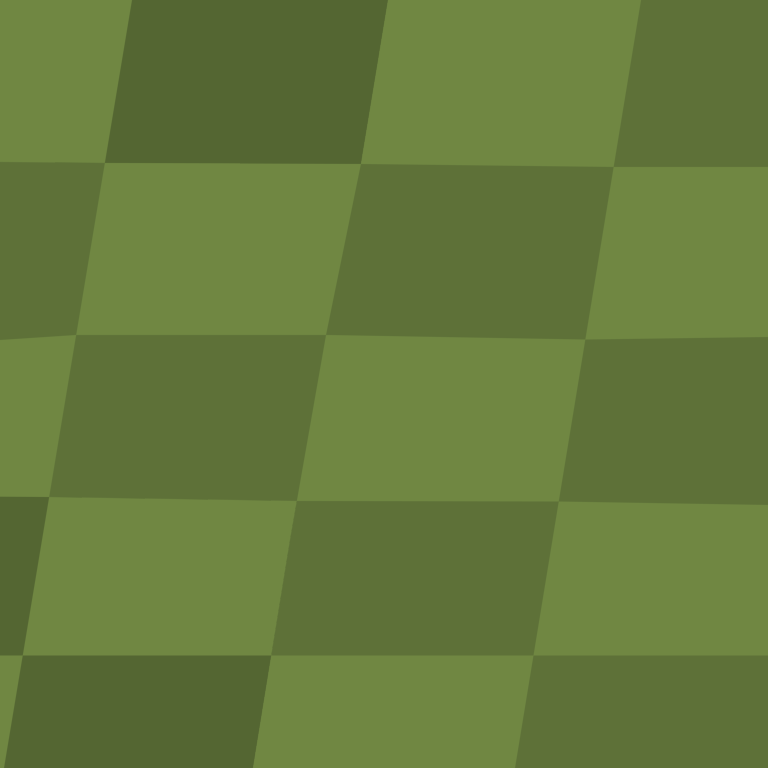
A three.js fragment shader for this pattern:

```glsl
// Leaning two-tone green checkerboard with slightly uneven, hand-cut seams.
varying vec2 vUv;

const vec3 LIGHT_GREEN = vec3(0.438, 0.530, 0.259);
const vec3 DARK_GREEN  = vec3(0.368, 0.443, 0.220);
const vec3 DEEP_GREEN  = vec3(0.330, 0.400, 0.196);

const float EDGE_SOFTNESS = 0.001;

// Upright seams: where each starts on the bottom edge, and how far it leans.
const vec3 COLUMN_FOOT = vec3(0.0052, 0.3294, 0.6706);
const vec3 COLUMN_LEAN = vec3(0.1667, 0.1758, 0.1641);

// Level seams: height of the lowest, step to the next, growth of that step.
const float ROW_START  = 0.1465;
const float ROW_STEP   = 0.1949;
const float ROW_GROWTH = 0.0061;

// Unevenness of the level seams, lowest first, at the left edge,
// at each upright seam, and at the right edge.
const vec4 WOBBLE_LEFT   = vec4(0.0,  0.0060, -0.0034,  0.0030);
const vec4 WOBBLE_FIRST  = vec4(0.0,  0.0054,  0.0031,  0.0017);
const vec4 WOBBLE_SECOND = vec4(0.0,  0.0002,  0.0031,  0.0004);
const vec4 WOBBLE_THIRD  = vec4(0.0, -0.0005, -0.0028, -0.0035);
const vec4 WOBBLE_RIGHT  = vec4(0.0, -0.0050,  0.0005, -0.0035);

float ramp(float a, float b, float t) {
  return clamp((t - a) / (b - a), 0.0, 1.0);
}

vec4 ramp(vec4 a, vec4 b, float t) {
  return clamp((t - a) / (b - a), 0.0, 1.0);
}

// Horizontal positions of the three upright seams at height y.
vec3 columnSeams(float y) {
  float bow = -0.0040 * ramp(0.0, 0.3, y)
            + 0.0063 * ramp(0.564, 0.786, y)
            - 0.0023 * ramp(0.786, 1.0, y);
  return COLUMN_FOOT + COLUMN_LEAN * y + vec3(0.0, bow, 0.0);
}

// Heights of the four level seams at x, bending where they cross the uprights.
vec4 rowSeams(float x) {
  vec4 index = vec4(0.0, 1.0, 2.0, 3.0);
  vec4 height = ROW_START + index * (ROW_STEP + ROW_GROWTH * index);
  vec4 first  = COLUMN_FOOT.x + COLUMN_LEAN.x * height;
  vec4 second = COLUMN_FOOT.y + COLUMN_LEAN.y * height;
  vec4 third  = COLUMN_FOOT.z + COLUMN_LEAN.z * height;

  vec4 wobble = mix(WOBBLE_LEFT, WOBBLE_FIRST, ramp(vec4(0.0), first, x));
  wobble = mix(wobble, WOBBLE_SECOND, ramp(first, second, x));
  wobble = mix(wobble, WOBBLE_THIRD, ramp(second, third, x));
  wobble = mix(wobble, WOBBLE_RIGHT, ramp(third, vec4(1.0), x));
  return height + wobble;
}

void main() {
  vec3 across = vUv.x - columnSeams(vUv.y);
  vec4 up = vUv.y - rowSeams(vUv.x);

  // Cell indices, counted from the lower left.
  float column = dot(step(0.0, across), vec3(1.0));
  float row = dot(step(0.0, up), vec4(1.0));

  // Each seam crossed flips the tone.
  vec3 c = 2.0 * smoothstep(-EDGE_SOFTNESS, EDGE_SOFTNESS, across) - 1.0;
  vec4 r = 2.0 * smoothstep(-EDGE_SOFTNESS, EDGE_SOFTNESS, up) - 1.0;
  float darkness = 0.5 + 0.5 * c.x * c.y * c.z * r.x * r.y * r.z * r.w;

  // Pairs of rows in the left columns carry a deeper shade.
  float deep = step(column, 1.5) * step(mod(row, 4.0), 1.5);
  vec3 shade = mix(DARK_GREEN, DEEP_GREEN, deep);

  gl_FragColor = vec4(mix(LIGHT_GREEN, shade, darkness), 1.0);
}
```
